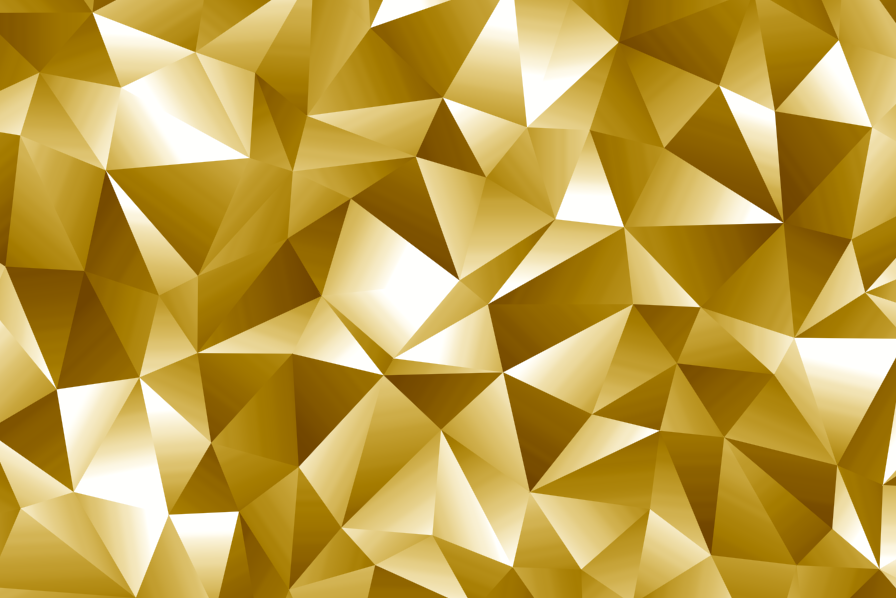
This background is drawn by a Shadertoy shader. Its source:

```glsl
const float ROWS = 7.0;
const float GRID_TILT = 0.42;
const vec2 GRID_ORIGIN = vec2(23.3, 31.7);

vec2 hash2(vec2 p) {
    vec3 q = fract(p.xyx * vec3(0.1031, 0.1030, 0.0973));
    q += dot(q, q.yzx + 33.33);
    return fract((q.xx + q.yz) * q.zy);
}

float cross2(vec2 a, vec2 b) {
    return a.x * b.y - a.y * b.x;
}

float signedArea(vec2 a, vec2 b, vec2 c) {
    return cross2(b - a, c - a);
}

// Positive on the left of the directed edge
float edgeDistance(vec2 p, vec2 a, vec2 b) {
    return cross2(b - a, p - a) / length(b - a);
}

float triangleCoverage(vec2 p, vec2 a, vec2 b, vec2 c, float blur) {
    float inside = min(edgeDistance(p, a, b), min(edgeDistance(p, b, c), edgeDistance(p, c, a)));
    return clamp(inside / blur + 0.5, 0.0, 1.0);
}

float noise1(float x, float seed) {
    float i = floor(x);
    return mix(hash2(vec2(i, seed)).x, hash2(vec2(i + 1.0, seed)).x, smoothstep(0.0, 1.0, x - i));
}

// Dark bronze at 0, through gold, to near white at 1
vec3 goldRamp(float tone) {
    float t = clamp(tone, -0.18, 1.03);
    vec3 gold = vec3(0.56, 0.39, -0.11) + t * (vec3(0.62, 0.65, 0.68) + t * vec3(-0.18, -0.05, 0.38));
    return clamp(gold, 0.0, 1.0);
}

// Flat base tone with a directional sheen and faint brushed streaks
vec3 facetColor(vec2 p, vec2 center, vec2 id) {
    vec2 rnd = hash2(id);
    float angle = 6.2832 * rnd.y;
    float along = dot(p - center, vec2(cos(angle), sin(angle)));
    float base = -0.07 + rnd.x * (0.70 + 0.36 * rnd.x);
    float sheen = along * (0.24 + 0.55 * max(base, 0.0));
    float streak = 0.035 * (noise1(along * 14.0 + 40.0, id.x + 3.7 * id.y) - 0.5);
    return goldRamp(base + sheen + streak);
}

vec4 facet(vec2 p, vec2 a, vec2 b, vec2 c, vec2 id, float blur) {
    float coverage = triangleCoverage(p, a, b, c, blur);
    return coverage * vec4(facetColor(p, (a + b + c) / 3.0, id), 1.0);
}

vec2 meshVertex(vec2 cell) {
    return cell + mix(vec2(0.08), vec2(0.92), hash2(cell));
}

// One jittered quad, split along the diagonal that gives the fuller triangles
vec4 quadFacets(vec2 p, vec2 cell, float blur) {
    vec2 a = meshVertex(cell);
    vec2 b = meshVertex(cell + vec2(1.0, 0.0));
    vec2 c = meshVertex(cell + vec2(1.0, 1.0));
    vec2 d = meshVertex(cell + vec2(0.0, 1.0));
    float splitAC = min(signedArea(a, b, c), signedArea(a, c, d));
    float splitBD = min(signedArea(a, b, d), signedArea(b, c, d));
    vec2 id = cell * 2.0 + 157.0;
    vec2 nextId = id + vec2(1.0, 0.0);
    if (splitAC > splitBD) {
        return facet(p, a, b, c, id, blur) + facet(p, a, c, d, nextId, blur);
    }
    return facet(p, a, b, d, id, blur) + facet(p, b, c, d, nextId, blur);
}

void mainImage(out vec4 fragColor, in vec2 fragCoord) {
    float cosTilt = cos(GRID_TILT);
    float sinTilt = sin(GRID_TILT);
    vec2 uv = fragCoord / iResolution.y;
    vec2 p = mat2(cosTilt, sinTilt, -sinTilt, cosTilt) * uv * ROWS + GRID_ORIGIN;
    float blur = 1.2 * ROWS / iResolution.y;

    // Blend every facet that touches this point
    vec4 sum = vec4(0.0);
    for (int y = -1; y <= 0; y++) {
        for (int x = -1; x <= 0; x++) {
            sum += quadFacets(p, floor(p) + vec2(x, y), blur);
        }
    }
    fragColor = vec4(sum.rgb / max(sum.a, 0.001), 1.0);
}
```
